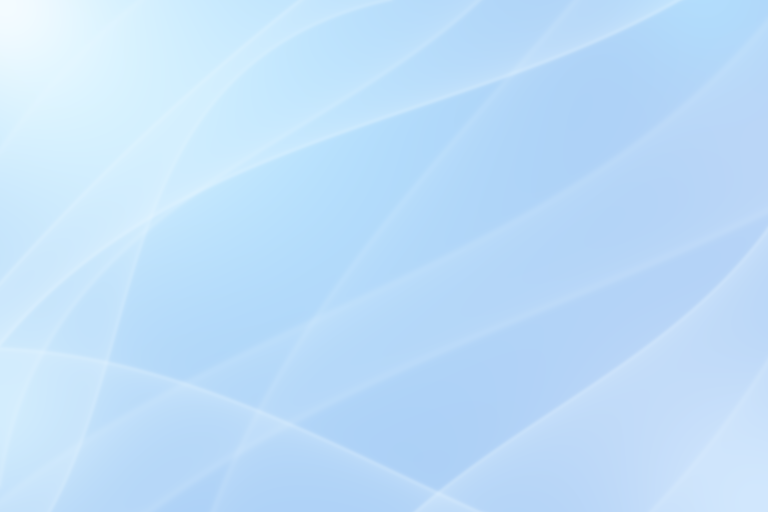
Write a Shadertoy shader that draws this background.

```glsl
// Soft blue backdrop crossed by translucent, gently curving veils.
// Wide colour glows form the ground; each veil is a skewed arc over a chord,
// with a bright rim and a haze that fades away on one side.

#define ASPECT 1.5
#define RIM_WIDTH 0.005
#define EDGE_SOFTNESS 0.005
#define HALO_WIDTH 0.020
#define HAZE_REACH 0.13
#define RIM_GAIN 0.95
#define HAZE_GAIN 1.15

const vec3 DEEP_BLUE = vec3(0.662, 0.806, 0.962);
const vec3 SKY_CYAN  = vec3(0.698, 0.876, 0.994);
const vec3 PALE_CYAN = vec3(0.860, 0.962, 1.000);
const vec3 LAVENDER  = vec3(0.755, 0.845, 0.970);
const vec3 ICE       = vec3(0.850, 0.930, 1.000);
const vec3 VEIL      = vec3(0.920, 0.970, 1.000);

// Round falloff, 1 at the centre
float glow(vec2 p, vec2 centre, float radius) {
    vec2 q = (p - centre) / radius;
    return exp(-dot(q, q));
}

// Signed distance to an arc over chord a-b; positive lies left of a to b
float arcDistance(vec2 p, vec2 a, vec2 b, float bulge, float skew) {
    float len = length(b - a);
    vec2 dir = (b - a) / len;
    vec2 rel = p - a;
    float k = 2.0 * clamp(dot(rel, dir) / len, 0.0, 1.0) - 1.0;
    float lean = 1.0 + skew * k;
    float offset = bulge * (1.0 - k * k) * lean;
    float slope = 2.0 * bulge / len * (skew * (1.0 - k * k) - 2.0 * k * lean);
    float across = dot(rel, vec2(-dir.y, dir.x));
    return (across - offset) * inversesqrt(1.0 + slope * slope);
}

// Lay one veil: bend is bulge and skew; look is rim, haze and softness.
// The sign of haze picks the side it falls on.
void addVeil(inout vec3 col, vec2 p, vec4 chord, vec2 bend, vec3 look) {
    float d = arcDistance(p, chord.xy, chord.zw, bend.x, bend.y);
    float pixel = 1.0 / iResolution.y;
    float width = max(RIM_WIDTH * look.z, pixel);
    float blur = max(EDGE_SOFTNESS * look.z, 1.5 * pixel);
    float line = exp(-d * d / (width * width));
    float side = smoothstep(-blur, blur, d * sign(look.y));
    float halo = mix(0.25, 1.0, side) * exp(-abs(d) / (HALO_WIDTH * look.z));
    float fade = side * exp(-abs(d) / HAZE_REACH);
    float amount = RIM_GAIN * look.x * (0.5 * line + 0.5 * halo)
                 + HAZE_GAIN * abs(look.y) * fade;
    col = mix(col, VEIL, clamp(amount, 0.0, 1.0));
}

// Broad colour areas
vec3 ground(vec2 p) {
    vec3 col = DEEP_BLUE;
    col = mix(col, SKY_CYAN, 0.95 * glow(p, vec2(0.48, 0.80), 0.50));
    col = mix(col, PALE_CYAN, 0.92 * glow(p, vec2(0.12, 0.88), 0.40));
    col = mix(col, PALE_CYAN, 0.70 * glow(p, vec2(-0.02, 0.20), 0.23));
    col = mix(col, LAVENDER, 0.70 * glow(p, vec2(1.36, 0.14), 0.36));
    col = mix(col, LAVENDER, 0.60 * glow(p, vec2(1.52, 0.72), 0.24));
    col = mix(col, SKY_CYAN, 0.80 * glow(p, vec2(1.38, 1.02), 0.17));
    col = mix(col, ICE, 0.75 * glow(p, vec2(1.50, 0.00), 0.25));
    return mix(col, vec3(1.0), 0.75 * glow(p, vec2(0.00, 1.00), 0.17));
}

void mainImage(out vec4 fragColor, in vec2 fragCoord) {
    vec2 p = fragCoord / iResolution.xy * vec2(ASPECT, 1.0);
    vec3 col = ground(p);

    // Upper left fan
    addVeil(col, p, vec4(0.0, 0.707, 0.273, 1.0), vec2(0.015, 0.0), vec3(0.26, -0.06, 1.4));
    addVeil(col, p, vec4(0.0, 0.447, 0.586, 1.0), vec2(0.018, 0.0), vec3(0.36, -0.04, 1.0));
    addVeil(col, p, vec4(0.098, 0.0, 0.762, 1.0), vec2(0.156, 0.85), vec3(0.26, 0.13, 1.0));
    addVeil(col, p, vec4(0.0, 0.326, 1.328, 1.0), vec2(0.072, -1.25), vec3(0.34, 0.17, 1.0));
    addVeil(col, p, vec4(0.0, 0.053, 0.9375, 1.0), vec2(0.130, -0.9), vec3(0.26, 0.08, 1.2));

    // Long diagonals through the centre
    addVeil(col, p, vec4(0.414, 0.0, 1.123, 1.0), vec2(0.053, -0.5), vec3(0.17, -0.05, 1.5));
    addVeil(col, p, vec4(0.0, 0.023, 1.5, 0.961), vec2(-0.047, 2.1), vec3(0.14, -0.09, 1.8));
    addVeil(col, p, vec4(0.293, 0.0, 1.5, 0.586), vec2(0.031, -1.0), vec3(0.19, 0.05, 1.8));

    // Lower left arch and lower right folds
    addVeil(col, p, vec4(0.0, 0.320, 0.9375, 0.0), vec2(0.049, -0.5), vec3(0.32, -0.13, 1.0));
    addVeil(col, p, vec4(0.810, 0.0, 1.5, 0.555), vec2(-0.025, 1.4), vec3(0.24, -0.20, 1.0));
    addVeil(col, p, vec4(1.270, 0.0, 1.5, 0.297), vec2(-0.010, 0.0), vec3(0.20, -0.09, 1.3));

    fragColor = vec4(col, 1.0);
}
```
